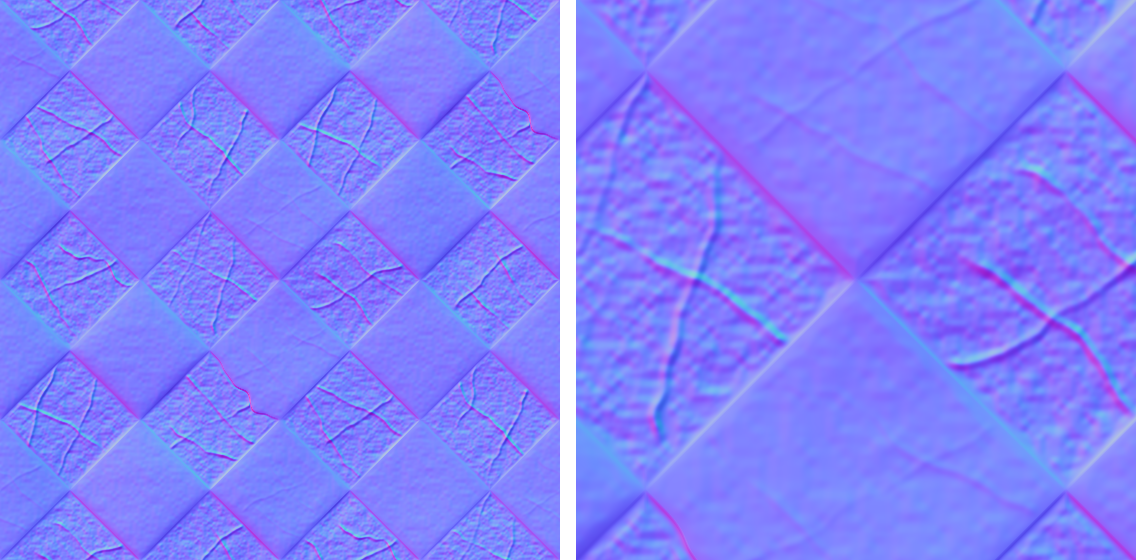
Left: the whole. Right: its middle third, enlarged.
Write a WebGL 1 fragment shader that draws this texture map.

```glsl
precision highp float;
// Tangent-space normal map of a diagonal checker of tiles, four across and four down:
// raised, cracked, grainy diamonds alternate with smooth, shallow dished ones.
// A height field is built from the tile edges, grooves and noise, then differentiated.
uniform vec2 u_resolution;

float hash(vec2 p) {
  return fract(sin(dot(p, vec2(127.1, 311.7))) * 43758.545);
}

float noise(vec2 p) {
  vec2 i = floor(p), f = fract(p);
  f = f * f * (3.0 - 2.0 * f);
  return mix(mix(hash(i), hash(i + vec2(1, 0)), f.x),
             mix(hash(i + vec2(0, 1)), hash(i + vec2(1, 1)), f.x), f.y);
}

// The tile variants recur after a step of two repeats across and two up.
vec2 foldRepeats(vec2 p) {
  return vec2(mod(p.x - 2.0 * floor(p.y / 2.0), 4.0), mod(p.y, 2.0));
}

// Zero at all four tile edges, rising to one inside; low and high are edge widths.
float plateau(vec2 f, vec2 low, vec2 high) {
  vec2 rise = (1.0 - exp(-f / low)) * (1.0 - exp(-(1.0 - f) / high));
  return rise.x * rise.y;
}

// Wandering grooves: two along the main direction and one crossing them.
float cracks(vec2 local, vec2 key) {
  bool steep = key.x > 3.0 || (key.x < 1.0 && key.y > 0.5);
  float depth = 0.0;
  for (int i = 0; i < 3; i++) {
    float n = float(i);
    vec2 seed = key * 7.3 + n * 13.7;
    float angle = (steep ? 1.1 : -0.75) + 0.6 * (hash(seed) - 0.5);
    if (i == 2) angle += 1.3;
    vec2 along = vec2(cos(angle), sin(angle));
    float t = dot(local, along);
    float offset = (i == 2 ? 0.0 : n * 0.28 - 0.14) + 0.16 * (hash(seed + 2.0) - 0.5);
    float s = dot(local, vec2(-along.y, along.x)) + offset
            + 0.10 * (noise(vec2(t * 5.0, n * 9.0) + seed) - 0.5)
            + 0.02 * (noise(vec2(t * 17.0, n * 5.0) + seed) - 0.5);
    float end = smoothstep(-0.03, 0.03, t + 0.10 + 0.4 * hash(seed + 4.0));
    float strength = 0.002 + 0.011 * noise(vec2(t * 6.0, 3.0) + seed);
    float groove = exp(-s * s / 0.00015);
    float fault = 0.35 * smoothstep(-0.016, 0.016, s);
    depth += end * strength * (groove + fault);
  }
  return depth;
}

float height(vec2 p) {
  vec2 q = vec2(p.x + p.y, p.x - p.y);

  // One torn upper right edge in each group of variants
  vec2 tear = foldRepeats(p) - vec2(1.83, 1.17);
  q.x += 0.22 * exp(-16.0 * dot(tear, tear)) * (noise(tear * 11.0 + 20.0) - 0.15);

  vec2 cell = floor(q), f = q - cell;
  vec2 centre = vec2(cell.x + cell.y + 1.0, cell.x - cell.y) * 0.5;
  vec2 key = foldRepeats(centre);
  vec2 local = p - centre;
  vec2 edge = min(f, 1.0 - f);
  float inside = smoothstep(0.0, 0.05, min(edge.x, edge.y));
  vec2 grainAt = local + key * 5.0 + 30.0;
  float h = 0.05 * noise(p * 1.8 + 4.0);

  if (mod(cell.x + cell.y, 2.0) < 0.5) {
    // Raised rough tile: a thin worn rim, and a soft rise from the lower left
    float rim = 0.003 + 0.010 * hash(key + 1.0) * noise(grainAt * 5.0);
    h += rim * plateau(f, vec2(0.018), vec2(0.015, 0.018));
    h += 0.009 * plateau(f, vec2(0.13, 0.03), vec2(0.025));
    float grain = 0.0080 * (noise(grainAt * 13.0) - 0.5)
                + 0.0072 * (noise(grainAt * 29.0) - 0.5)
                + 0.0036 * (noise(grainAt * 55.0) - 0.5);
    h += inside * (grain - cracks(local, key));
  } else {
    // Smooth dish, with soft slopes on its upper left and upper right
    float dish = mix(0.006, 0.036, pow(hash(key + 5.0), 1.5));
    h -= dish * plateau(f, vec2(0.06, 0.15), vec2(0.14, 0.06));
    h -= 0.003 * plateau(f, vec2(0.02), vec2(0.02));
    float grain = 0.0040 * (noise(grainAt * 15.0) - 0.5)
                + 0.0020 * (noise(grainAt * 38.0) - 0.5);
    float scratches = 0.16 * step(0.5, hash(key + 8.0)) * cracks(local, key);
    h += inside * (grain - scratches);
  }
  return h;
}

void main() {
  vec2 p = gl_FragCoord.xy / u_resolution * 4.0;
  vec2 e = vec2(0.005, 0.0);
  vec2 slope = vec2(height(p + e.xy) - height(p - e.xy),
                    height(p + e.yx) - height(p - e.yx)) / (2.0 * e.x);

  // Green points down the canvas
  vec3 normal = normalize(vec3(-0.8 * slope.x, 1.1 * slope.y, 1.0));
  gl_FragColor = vec4(normal * 0.5 + 0.5, 1.0);
}
```
